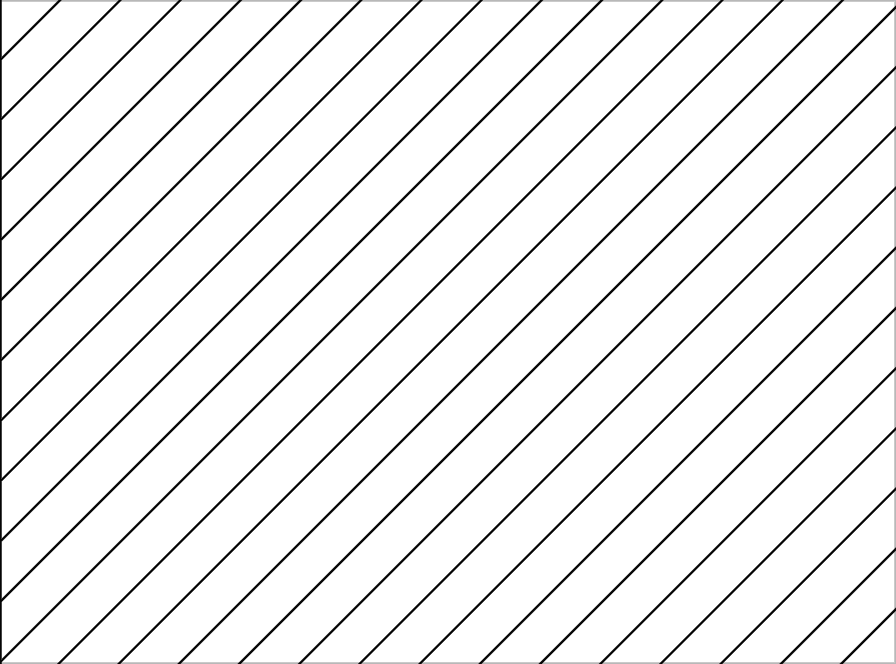
Give the GLSL for this pattern, as a WebGL 2 fragment shader.

```glsl
#version 300 es
precision highp float;

// Lengths are fractions of the canvas width
#define STRIPE_STEP 0.06719
#define STRIPE_WIDTH 0.00258
#define EDGE_WIDTH 0.00195
#define PAPER vec3(1.0)
#define INK vec3(0.02)
#define EDGE_GREY vec3(0.72)

uniform vec2 u_resolution;
out vec4 fragColor;

// Antialiased coverage from a signed distance, negative inside
float coverage(float dist, float pixel) {
    return clamp(0.5 - dist / pixel, 0.0, 1.0);
}

void main() {
    float pixel = 1.0 / u_resolution.x;
    vec2 size = u_resolution * pixel;
    vec2 p = gl_FragCoord.xy * pixel;

    // Rising 45 degree stripes, counted from the top left corner
    float across = (p.x + size.y - p.y) / STRIPE_STEP;
    float toStripe = abs(fract(across + 0.5) - 0.5) * STRIPE_STEP * sqrt(0.5);
    float stripe = coverage(toStripe - 0.5 * STRIPE_WIDTH, pixel);

    // Dark left edge, pale edges on the other three sides
    float leftEdge = coverage(p.x - EDGE_WIDTH, pixel);
    float toPaleEdge = min(size.x - p.x, min(p.y, size.y - p.y));
    float paleEdge = coverage(toPaleEdge - EDGE_WIDTH, pixel);

    vec3 color = mix(PAPER, EDGE_GREY, paleEdge);
    color = mix(color, INK, max(stripe, leftEdge));
    fragColor = vec4(color, 1.0);
}
```
